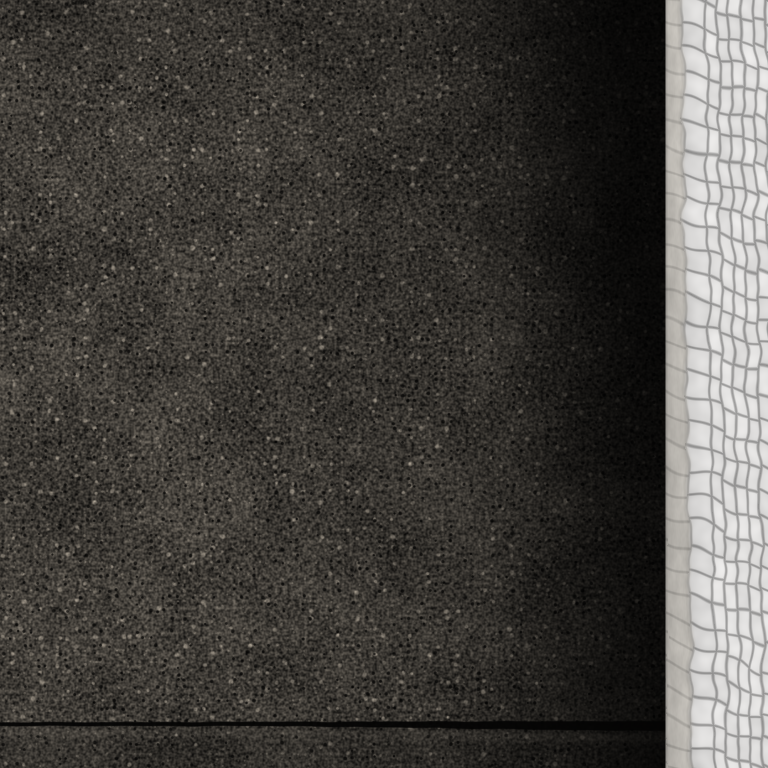
Reproduce this texture procedurally as a Shadertoy shader.

```glsl
// Dark speckled stone wall with a low joint, beside a strip of pillowy white tiles.

float hash(vec2 cell) {
    uvec2 q = uvec2(ivec2(cell)) * uvec2(1597334673u, 3812015801u);
    uint n = (q.x ^ q.y) * 1597334673u;
    n = (n ^ (n >> 15)) * 2246822519u;
    return float((n ^ (n >> 13)) & 65535u) / 65535.0;
}

vec2 gradient(vec2 cell) {
    float angle = 6.2832 * hash(cell);
    return vec2(cos(angle), sin(angle));
}

// Gradient noise, roughly -0.7 to 0.7
float noise(vec2 p) {
    vec2 i = floor(p), f = p - i;
    vec2 w = f * f * f * (f * (f * 6.0 - 15.0) + 10.0);
    vec2 e = vec2(1, 0);
    float low = mix(dot(gradient(i), f), dot(gradient(i + e.xy), f - e.xy), w.x);
    float high = mix(dot(gradient(i + e.yx), f - e.yx), dot(gradient(i + 1.0), f - 1.0), w.x);
    return mix(low, high, w.y);
}

float fbm(vec2 p) {
    float sum = 0.0, amp = 0.5;
    for (int k = 0; k < 4; k++) {
        sum += amp * noise(p);
        p = p * 2.03 + 17.3;
        amp *= 0.6;
    }
    return sum;
}

// Sparse round grains, one candidate per cell
float grains(vec2 p, float density, float seed) {
    vec2 cell = floor(p);
    float pick = hash(cell + seed);
    vec2 center = 0.3 + 0.4 * vec2(hash(cell + seed + 31.0), hash(cell + seed + 67.0));
    float radius = 0.12 + 0.17 * hash(cell + seed + 93.0);
    float dist = length(p - cell - center);
    return step(pick, density) * (1.0 - smoothstep(radius * 0.4, radius + 0.12, dist));
}

vec3 stoneWall(vec2 uv, float px) {
    // Clouded tone with fine grit
    float tone = 0.222 + 0.12 * fbm(uv * 7.0) + 0.08 * fbm(uv * 32.0 + 40.0);
    tone += 0.18 * noise(uv * 185.0) + 0.13 * noise(uv * 310.0 + 9.0);
    tone += 0.22 * grains(uv * 85.0, 0.13, 11.0) + 0.10 * grains(uv * 140.0, 0.22, 203.0);
    tone *= 1.0 - 0.7 * grains(uv * 110.0, 0.20, 409.0);

    // Shadow gathering toward the tiles, wider near the top
    float reach = uv.x + 0.07 * smoothstep(0.3, 1.0, uv.y) + 0.09 * fbm(uv * 4.0 + 5.0);
    tone *= 1.05 - 0.18 * smoothstep(0.25, 0.65, reach) - 0.72 * smoothstep(0.56, 0.90, reach);
    tone *= 1.0 - 0.12 * smoothstep(0.85, 1.0, uv.y);

    // Horizontal joint, widening to the right, over a pale lip
    float wobble = 0.0012 * noise(vec2(uv.x * 22.0, 3.0));
    float top = 0.0595 + 0.002 * uv.x + wobble;
    float bottom = 0.0545 - 0.006 * smoothstep(0.3, 0.87, uv.x) + wobble;
    float below = 1.0 - smoothstep(bottom - 0.002, bottom, uv.y);
    tone *= 1.0 - 0.2 * below;
    float lip = (uv.y - bottom + 0.009) / 0.006;
    tone += 0.065 * exp(-lip * lip) * (1.0 - 0.6 * uv.x);
    float gap = smoothstep(bottom - 0.0015, bottom + px, uv.y)
              * (1.0 - smoothstep(top - px, top + px, uv.y));
    tone = mix(tone, 0.015, 0.95 * gap);
    return max(tone, 0.012) * vec3(1.06, 1.0, 0.91);
}

vec3 tileStrip(vec2 uv, float px) {
    // Wavering ridge between the shaded side and the lit face
    float ridge = 0.894 + 0.014 * (0.5 - uv.y) + 0.008 * noise(vec2(2.0, uv.y * 15.0))
                + 0.005 * noise(vec2(8.0, uv.y * 34.0));
    float d = uv.x - ridge;
    float face = smoothstep(-0.004, 0.005, d);

    // Uneven grid: a broad first column, then narrow ones
    float across = d + 0.004 * noise(uv * vec2(30.0, 25.0));
    float column = across < 0.031 ? across / 0.031 : 1.0 + (across - 0.031) / 0.0158;
    float width = across < 0.031 ? 0.031 : 0.0158;
    float row = uv.y / 0.0325 + 0.5 * noise(vec2(uv.x * 18.0, uv.y * 12.0))
              + 9.0 * max(d, -0.03) + 0.25 * hash(vec2(floor(column), 5.0));
    vec2 cell = vec2(floor(column), floor(row));
    vec2 local = vec2(fract(column), fract(row));
    vec2 seam = min(local, 1.0 - local) * vec2(width, 0.0325);
    float vertical = 1.0 - smoothstep(0.0003, 0.0018 + px, seam.x);
    float horizontal = 1.0 - smoothstep(0.0003, 0.0020 + px, seam.y);

    // Rounded white tiles
    float bulge = pow(max(16.0 * local.x * (1.0 - local.x) * local.y * (1.0 - local.y), 0.0), 0.3);
    float lit = 0.80 + 0.09 * bulge + 0.05 * (hash(cell) - 0.5) + 0.04 * noise(uv * 60.0);
    lit -= 0.05 * (1.0 - smoothstep(0.0, 0.03, d));
    lit *= 1.0 - 0.28 * max(vertical, horizontal);

    // Dusty side, faintly scored by the same rows
    float side = 0.67 + 0.10 * fbm(uv * vec2(60.0, 22.0)) + 0.05 * smoothstep(0.868, 0.89, uv.x);
    side -= 0.09 * horizontal + 0.05 * (1.0 - smoothstep(0.0, 0.004, abs(d + 0.002)));
    side += 0.05 * smoothstep(0.4, 1.0, uv.y);
    vec3 color = mix(side * vec3(1.02, 1.0, 0.965), lit * vec3(1.005, 1.0, 0.995), face);
    return color * mix(0.82, 1.0, smoothstep(0.866, 0.871, uv.x));
}

void mainImage(out vec4 fragColor, in vec2 fragCoord) {
    vec2 uv = fragCoord / iResolution.xy;
    float px = 1.0 / iResolution.y;
    float strip = smoothstep(0.8665 - px, 0.8665 + px, uv.x);
    vec3 color = mix(stoneWall(uv, px), tileStrip(uv, px), strip);
    fragColor = vec4(clamp(color, 0.0, 1.0), 1.0);
}
```
